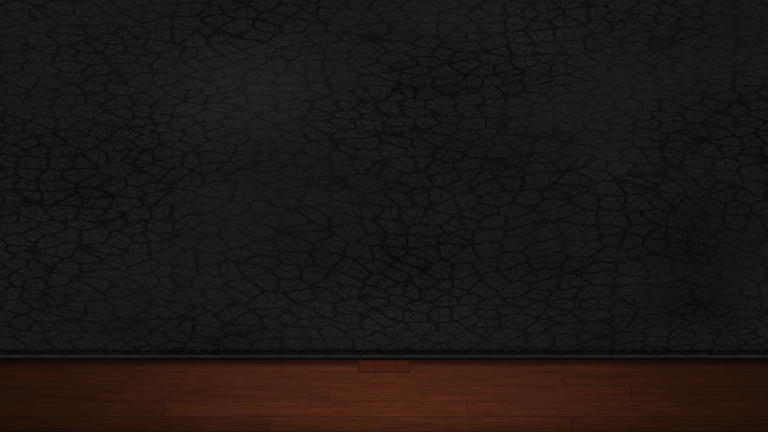
This texture is drawn by a Shadertoy shader. Its source:

```glsl
// Draws creased black leather with a stitched hem above a dark, softly lit wood floor.

const float HEM_Y = 0.167;
const float STITCH_Y = 0.187;
const float PLANK_HEIGHT = 0.0345;

vec2 hash2(vec2 cell) {
    vec3 h = fract(cell.xyx * vec3(0.1031, 0.1030, 0.0973));
    h += dot(h, h.yzx + 33.33);
    return fract((h.xx + h.yz) * h.zy);
}

float gradientNoise(vec2 p) {
    vec2 i = floor(p), f = fract(p);
    vec2 u = f * f * f * (f * (f * 6.0 - 15.0) + 10.0);
    vec2 corner = vec2(0.0, 1.0);
    float a = dot(hash2(i) * 2.0 - 1.0, f);
    float b = dot(hash2(i + corner.yx) * 2.0 - 1.0, f - corner.yx);
    float c = dot(hash2(i + corner.xy) * 2.0 - 1.0, f - corner.xy);
    float d = dot(hash2(i + 1.0) * 2.0 - 1.0, f - 1.0);
    return mix(mix(a, b, u.x), mix(c, d, u.x), u.y);
}

float fbm(vec2 p) {
    float sum = 0.0, amp = 0.6;
    for (int k = 0; k < 4; k++) {
        sum += amp * gradientNoise(p);
        p = p * 2.03 + 7.1;
        amp *= 0.5;
    }
    return sum;
}

// Gap between the two nearest cell centres: zero along a crease
float creaseDistance(vec2 p) {
    vec2 i = floor(p), f = fract(p);
    float nearest = 8.0, second = 8.0;
    for (int y = -1; y <= 1; y++)
    for (int x = -1; x <= 1; x++) {
        vec2 o = vec2(x, y);
        float d = length(o + hash2(i + o) - f);
        second = min(second, max(nearest, d));
        nearest = min(nearest, d);
    }
    return second - nearest;
}

float glow(vec2 p, vec2 centre, vec2 radius) {
    vec2 q = (p - centre) / radius;
    return exp(-dot(q, q));
}

float line(float d, float halfWidth, float px) {
    return 1.0 - smoothstep(halfWidth - 0.5 * px, halfWidth + px, abs(d));
}

float boxMask(vec2 p, vec2 halfSize, float px) {
    vec2 q = abs(p) - halfSize;
    return 1.0 - smoothstep(-px, px, max(q.x, q.y));
}

vec3 leather(vec2 p) {
    // Broad bends steer the creases
    vec2 q = p + 0.05 * vec2(gradientNoise(p * 3.0), 1.6 * gradientNoise(p * vec2(1.6, 2.2) + 4.0));
    q += 0.012 * vec2(fbm(p * 13.0), fbm(p * 13.0 + 20.0));
    float coarse = 1.0 - smoothstep(0.0, 0.22, creaseDistance(q * vec2(17.0, 40.0)));
    float fine = 1.0 - smoothstep(0.0, 0.28, creaseDistance(q * vec2(42.0, 72.0) + 9.0));
    float depth = smoothstep(-0.3, 0.35, fbm(p * vec2(2.5, 4.0) + 12.0));

    // Pale rubbed areas and dark folds
    float tone = 0.101 + 0.035 * fbm(p * vec2(2.5, 6.0) + 3.0);
    tone += 0.030 * glow(p, vec2(0.55, 0.78), vec2(0.26, 0.14));
    tone += 0.012 * glow(p, vec2(1.15, 0.92), vec2(0.35, 0.12));
    tone += 0.014 * glow(p, vec2(0.22, 0.42), vec2(0.40, 0.12));
    tone += 0.012 * glow(p, vec2(0.80, 0.26), vec2(0.25, 0.07));
    tone -= 0.022 * glow(p, vec2(1.61, 0.47), vec2(0.10, 0.15));
    tone -= 0.022 * glow(p, vec2(1.57, 0.29), vec2(0.13, 0.04));
    tone -= 0.014 * glow(p, vec2(0.19, 0.56), vec2(0.09, 0.05));
    tone += 0.014 * gradientNoise(p * 190.0);
    tone *= 1.0 - mix(0.22, 0.48, depth) * coarse;
    tone *= 1.0 - mix(0.12, 0.32, depth) * fine;
    return vec3(tone);
}

vec3 wood(vec2 p, float px) {
    float row = floor(p.y / PLANK_HEIGHT);
    float rowY = mod(p.y, PLANK_HEIGHT);
    float along = p.x + hash2(vec2(row, 5.0)).x * 0.7;
    float boardX = mod(along, 0.7);
    float board = hash2(vec2(floor(along / 0.7), row)).y;

    float light = glow(p, vec2(0.889, 0.085), vec2(0.70, 0.22));
    vec3 colour = mix(vec3(0.115, 0.055, 0.030), vec3(0.315, 0.155, 0.092), light);
    float grain = fbm(vec2(p.x * 7.0, p.y * 90.0) + board * 30.0);
    float fibre = gradientNoise(vec2(p.x * 35.0, p.y * 260.0));
    colour *= 0.97 + 0.10 * (board - 0.5) + 0.32 * grain + 0.12 * fibre;
    float gap = max(line(rowY, 0.001, px), line(boardX, 0.001, px));
    colour *= 1.0 - 0.28 * gap;
    colour *= mix(0.45, 1.0, smoothstep(0.0, 0.022, HEM_Y - p.y));
    return colour * mix(0.85, 1.0, smoothstep(0.0, 0.05, p.y));
}

void mainImage(out vec4 fragColor, in vec2 fragCoord) {
    float px = 1.0 / iResolution.y;
    vec2 p = fragCoord * px;
    vec3 floorColour = wood(p, px);

    // Blank leather tab below the hem
    vec2 tab = p - vec2(0.889, 0.152);
    float tabMask = boxMask(tab, vec2(0.060, 0.015), px);
    float tabInner = boxMask(tab, vec2(0.057, 0.012), px);
    vec3 tabColour = vec3(0.29, 0.125, 0.070) * (0.92 + 0.25 * gradientNoise(p * 140.0));
    floorColour = mix(floorColour, tabColour * mix(0.68, 1.0, tabInner), tabMask * 0.85);

    // Hem: shaded fold, dashed thread, pale lip and dark lower edge
    vec3 hide = leather(p);
    hide *= 1.0 - 0.35 * glow(p, vec2(p.x, 0.184), vec2(1.0, 0.008));
    float dash = abs(mod(p.x, 0.0255) - 0.01275);
    float thread = line(p.y - STITCH_Y, 0.0018, px) * (1.0 - smoothstep(0.008, 0.008 + px, dash));
    hide = mix(hide, vec3(0.025), 0.8 * thread);
    hide = mix(hide, vec3(0.165), 0.65 * line(p.y - 0.1755, 0.0018, px));
    hide = mix(hide, vec3(0.025), 0.85 * line(p.y - 0.1685, 0.0022, px));

    vec3 colour = mix(floorColour, hide, smoothstep(HEM_Y - px, HEM_Y + px, p.y));
    fragColor = vec4(clamp(colour, 0.0, 1.0), 1.0);
}
```
